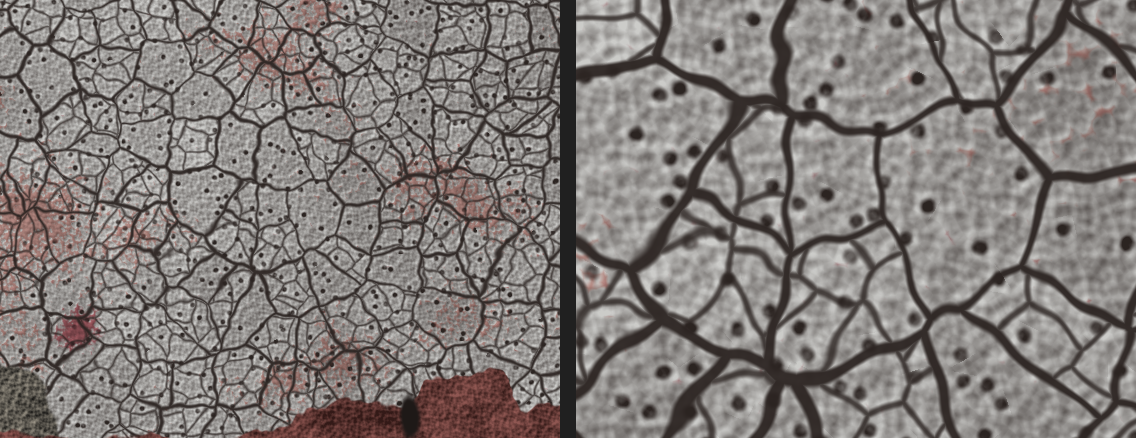
Left: the whole. Right: its middle third, enlarged.
Give the GLSL for this texture, as a Shadertoy shader.

```glsl
// Cracked grey lichen crust on red rock. Two scales of Voronoi plates give
// the cracks; cellular noise gives the embossed grain and dark pits, and
// layered sines bend the plates and spread the rust stains.

const vec3 CRACK = vec3(0.17, 0.14, 0.13);
const vec3 PALE = vec3(0.80, 0.80, 0.79);
const vec3 RUST = vec3(0.52, 0.31, 0.28);
const vec3 MAUVE = vec3(0.48, 0.27, 0.29);
const vec3 ROCK_DARK = vec3(0.20, 0.10, 0.09);
const vec3 ROCK_LIGHT = vec3(0.56, 0.34, 0.32);
const vec3 MOSS_STONE = vec3(0.46, 0.44, 0.40);

vec2 hash2(vec2 c) {
    vec3 v = fract(c.xyx * vec3(0.1031, 0.1030, 0.0973));
    v += dot(v, v.yzx + 33.33);
    return fract((v.xx + v.yz) * v.zy);
}

// Irregular smooth field, roughly -1 to 1
float layeredSines(vec2 p) {
    float sum = 0.0, amp = 0.5;
    for (int i = 0; i < 5; i++) {
        sum += amp * sin(p.x + 1.7 * sin(p.y + float(i)));
        p = mat2(1.3, 1.1, -1.1, 1.3) * p + 2.3;
        amp *= 0.62;
    }
    return sum;
}

// Cellular noise: distance to the nearest point, and its random id
vec2 cellular(vec2 p) {
    vec2 cell = floor(p), f = fract(p);
    vec2 best = vec2(8.0, 0.0);
    for (int y = -1; y <= 1; y++)
    for (int x = -1; x <= 1; x++) {
        vec2 g = vec2(x, y), h = hash2(cell + g);
        float d = length(g + h - f);
        if (d < best.x) best = vec2(d, fract(h.x * 17.0 + h.y * 31.0));
    }
    return best;
}

// Voronoi plates: distance to the border, and the plate id
vec2 plates(vec2 p) {
    vec2 cell = floor(p), f = fract(p), home = vec2(0.0), nearest = vec2(8.0);
    for (int y = -1; y <= 1; y++)
    for (int x = -1; x <= 1; x++) {
        vec2 g = vec2(x, y), r = g + hash2(cell + g) - f;
        if (dot(r, r) < dot(nearest, nearest)) { nearest = r; home = g; }
    }
    float border = 8.0;
    for (int y = -2; y <= 2; y++)
    for (int x = -2; x <= 2; x++) {
        vec2 g = home + vec2(x, y), r = g + hash2(cell + g) - f;
        vec2 gap = r - nearest;
        if (dot(gap, gap) > 0.0001)
            border = min(border, dot(0.5 * (r + nearest), normalize(gap)));
    }
    return vec2(border, hash2(cell + home + 40.0).x);
}

float grain(vec2 p) {
    return 0.55 * cellular(p * 62.0).x + 0.45 * cellular(p * 125.0 + 9.0).x;
}

float crackLine(float dist, float halfWidth, float px) {
    return 1.0 - smoothstep(halfWidth - px, halfWidth + 0.0025 + px, dist);
}

float spot(vec2 p, vec2 centre, vec2 radius) {
    vec2 d = (p - centre) / radius;
    return exp(-dot(d, d));
}

void mainImage(out vec4 fragColor, in vec2 fragCoord) {
    float px = 1.0 / iResolution.y;
    vec2 p = fragCoord * px;

    // Bent plates; some large ones split into small ones
    vec2 bend = vec2(layeredSines(p * 8.0), layeredSines(p.yx * 8.0 + 5.0));
    vec2 q = p + 0.016 * bend + 0.002 * sin(p.yx * 130.0 + 4.0 * bend);
    vec2 big = plates(q * 10.0), small = plates(q * 18.5 + 3.0);
    float isSplit = step(0.32, big.y);
    float bigDist = big.x / 10.0, smallDist = small.x / 18.5;
    float bigWidth = 0.0024 + 0.0013 * layeredSines(p * 11.0 + 2.0);
    float crack = crackLine(bigDist, bigWidth, px);
    crack = max(crack, 0.85 * isSplit * crackLine(smallDist, 0.0012, px));
    float edge = min(bigDist, mix(1.0, smallDist, isSplit));

    // Surface tone: embossed grain, pale rims, dark pits
    vec2 light = vec2(-0.0022, 0.0026);
    float g = grain(p) - 0.42;
    float emboss = grain(p - light) - grain(p + light);
    float tone = 0.68 + 0.10 * (big.y - 0.5) + 0.08 * (small.y - 0.5) * isSplit;
    tone += 0.30 * g + 0.50 * emboss + 0.06 * layeredSines(p * 4.0 + 1.0);
    tone += 0.09 * smoothstep(0.016, 0.005, edge) - 0.07 * (p.x - 0.6);
    vec2 pit = cellular(p * 36.0 + 0.15 * bend);
    float hasPit = step(0.58, pit.y);
    tone += hasPit * 0.10 * smoothstep(0.14, 0.0, abs(pit.x - 0.33));
    tone -= hasPit * (0.25 + 0.45 * pit.y) * smoothstep(0.27, 0.10, pit.x);
    vec3 col = mix(CRACK, PALE, clamp(tone, 0.0, 1.0));

    // Rust stains and one mauve bruise
    float patches = layeredSines(p * 7.0 + 8.0) + 0.7 * spot(p, vec2(0.05, 0.5), vec2(0.1, 0.16));
    float rust = smoothstep(0.55, 1.15, patches + 2.0 * g);
    col = mix(col, RUST * (0.55 + 0.65 * tone), 0.65 * rust);
    float bruise = spot(p, vec2(0.18, 0.24) + 0.02 * bend, vec2(0.06, 0.045));
    col = mix(col, MAUVE * (0.5 + 0.75 * tone), smoothstep(0.3, 0.75, bruise + g));
    col = mix(col, CRACK, 0.94 * crack);

    // Mossy stone in the lower left, red rock along the lower right
    float rough = layeredSines(p * 24.0);
    float stone = smoothstep(-0.006, 0.008, 0.175 - length(p * vec2(1.3, 1.0)) + 0.014 * rough);
    col = mix(col, MOSS_STONE * (0.72 + 0.8 * g + 0.8 * emboss + 0.12 * rough), stone);
    float ledge = 0.075 * smoothstep(0.55, 0.76, p.x) + 0.018 * rough;
    ledge += 0.075 * (smoothstep(0.93, 0.98, p.x) - smoothstep(1.14, 1.20, p.x));
    float rockTone = 0.55 + 0.7 * g + 0.8 * emboss + 0.22 * layeredSines(p * 38.0);
    rockTone -= 0.4 * spot(p, vec2(0.84, 0.05), vec2(0.10, 0.04));
    vec3 rock = mix(ROCK_DARK, ROCK_LIGHT, clamp(rockTone, 0.0, 1.0));
    col = mix(col, rock, smoothstep(-0.004, 0.004, ledge - p.y));
    float hollow = spot(p, vec2(0.935, 0.05) + 0.008 * bend, vec2(0.025, 0.06));
    col = mix(col, CRACK * 0.7, smoothstep(0.3, 0.7, hollow));

    fragColor = vec4(clamp(col, 0.0, 1.0), 1.0);
}
```
